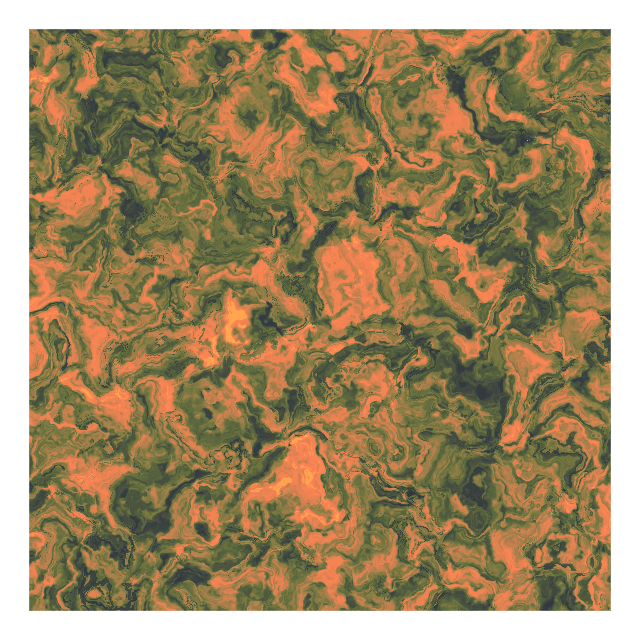
Write a Shadertoy shader that draws this texture.

```glsl
const float MARGIN = 0.0456;       // white border, share of the canvas
const float CELLS = 11.0;          // ringed cells across the canvas
const float WARP = 1.1;            // bending of the cells
const float SWIRL = 1.3;           // smearing of the marbling
const float RING_FREQ = 10.0;      // bands from cell centre outwards
const float RING_WOBBLE = 5.0;
const float RING_GAIN = 0.55;
const float MARBLE_GAIN = 2.0;
const float VEIN_GAIN = 1.6;
const float DRIFT_GAIN = 0.8;
const float TEAR_LEVEL = 0.36;     // height at which torn patches begin
const float TEAR_DEPTH = 0.9;
const float CRACK_DEPTH = 1.1;
const float CONTRAST = 2.4;

const vec3 PAPER = vec3(1.0);
const vec3 AMBER = vec3(1.0, 0.65, 0.31);
const vec3 ASH = vec3(0.74, 0.75, 0.80);

// Palette from navy through moss and olive to coral, with its stops
const int TONES = 7;
const vec3 TONE[TONES] = vec3[TONES](
    vec3(0.18, 0.21, 0.25), vec3(0.27, 0.30, 0.25), vec3(0.36, 0.41, 0.24),
    vec3(0.50, 0.48, 0.26), vec3(0.69, 0.50, 0.30), vec3(0.91, 0.51, 0.32),
    vec3(1.00, 0.52, 0.33));
const float STOP[TONES] = float[TONES](0.0, 0.09, 0.29, 0.53, 0.75, 0.91, 0.98);

vec2 hash2(vec2 c) {
    vec3 h = fract(c.xyx * vec3(0.1031, 0.1030, 0.0973));
    h += dot(h, h.yzx + 33.33);
    return fract((h.xx + h.yz) * h.zy);
}

float cornerSlope(vec2 cell, vec2 f, vec2 corner) {
    return dot(hash2(cell + corner) * 2.0 - 1.0, f - corner);
}

float gradientNoise(vec2 p) {
    vec2 c = floor(p), f = p - c;
    vec2 u = f * f * f * (f * (f * 6.0 - 15.0) + 10.0);
    float low = mix(cornerSlope(c, f, vec2(0, 0)), cornerSlope(c, f, vec2(1, 0)), u.x);
    float high = mix(cornerSlope(c, f, vec2(0, 1)), cornerSlope(c, f, vec2(1, 1)), u.x);
    return mix(low, high, u.y);
}

float fbm(vec2 p) {
    float sum = 0.0, gain = 1.0;
    for (int i = 0; i < 5; i++) {
        sum += gain * gradientNoise(p);
        p = mat2(1.6, 1.2, -1.2, 1.6) * p + 7.3;
        gain *= 0.5;
    }
    return sum;
}

vec2 fbm2(vec2 p) {
    return vec2(fbm(p), fbm(p + vec2(41.7, 17.9)));
}

// Distance to the nearest scattered cell centre
float cellDistance(vec2 p) {
    vec2 c = floor(p);
    float nearest = 4.0;
    for (int y = -1; y <= 1; y++)
        for (int x = -1; x <= 1; x++) {
            vec2 cell = c + vec2(x, y);
            vec2 toCentre = cell + hash2(cell + 90.0) - p;
            nearest = min(nearest, dot(toCentre, toCentre));
        }
    return sqrt(nearest);
}

vec3 palette(float t) {
    vec3 color = TONE[0];
    for (int i = 1; i < TONES; i++)
        color = mix(color, TONE[i], clamp((t - STOP[i - 1]) / (STOP[i] - STOP[i - 1]), 0.0, 1.0));
    return color;
}

// Signed height of the marbling, roughly centred on zero
float marbleHeight(vec2 p) {
    vec2 bent = p + WARP * fbm2(p * 0.8 + 50.0);
    vec2 smeared = bent + SWIRL * fbm2(bent * 1.1 + 80.0);

    float rings = sin(cellDistance(bent) * RING_FREQ + RING_WOBBLE * fbm(smeared * 0.9 + 20.0));
    float height = RING_GAIN * rings + MARBLE_GAIN * fbm(smeared * 1.3 + 130.0);
    height += VEIN_GAIN * (0.19 - abs(fbm(smeared * 2.2 + 160.0)));
    height += DRIFT_GAIN * gradientNoise(p * 0.3 + 10.0);

    // Sharp torn patches and thin cracks along their rims
    float patches = fbm(smeared * 1.9 + 210.0);
    float gate = smoothstep(0.0, 0.25, gradientNoise(p * 0.9 + 5.0));
    float rim = 1.0 - smoothstep(0.0, 0.035, abs(patches - TEAR_LEVEL + 0.08));
    height -= TEAR_DEPTH * smoothstep(0.0, 0.04, patches - TEAR_LEVEL);
    return height - CRACK_DEPTH * rim * gate;
}

void mainImage(out vec4 fragColor, in vec2 fragCoord) {
    float side = min(iResolution.x, iResolution.y);
    vec2 centred = (fragCoord - 0.5 * iResolution.xy) / side;

    float height = marbleHeight((centred + 0.5) * CELLS);
    vec3 color = palette(1.0 / (1.0 + exp(-CONTRAST * height)));

    // Rare amber crests and ash flecks at the extremes
    color = mix(color, AMBER, smoothstep(1.45, 1.9, height));
    color = mix(color, ASH, smoothstep(2.3, 2.6, -height));

    // Square panel on paper
    float inside = 0.5 - MARGIN - max(abs(centred.x), abs(centred.y));
    color = mix(PAPER, color, clamp(inside * side + 0.5, 0.0, 1.0));
    fragColor = vec4(color, 1.0);
}
```
